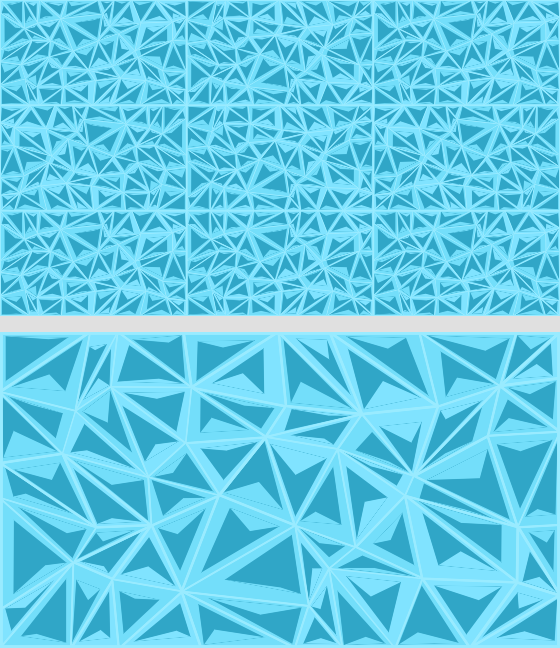
Top, the full canvas; bottom, a detail of the centre.
Reproduce this pattern procedurally as a WebGL 1 fragment shader.

```glsl
precision highp float;

uniform vec2 u_resolution;

const vec2 TILES = vec2(3.0, 3.0);
const vec2 GRID = vec2(8.0, 5.0);      // facet quads per tile
const float JITTER = 0.84;             // corner wander, in quads
const float LINE_MIN = 0.0022;         // half widths, in tile heights
const float LINE_MAX = 0.0052;
const float BORDER = 0.009;
const float INSET_MIN = 0.11;          // pull of shard corners to the focus
const float INSET_MAX = 0.48;
const float NOTCH_MAX = 0.42;
const vec3 SHARD = vec3(0.19, 0.65, 0.78);
const vec3 ICE = vec3(0.45, 0.87, 0.98);
const vec3 BRIGHT_ICE = vec3(0.50, 0.89, 1.00);
const vec3 SEAM = vec3(0.60, 0.92, 1.00);

float hash(vec2 p) {
  return fract(sin(dot(p, vec2(127.1, 311.7))) * 43758.5453);
}

vec3 hash3(vec2 p) {
  return vec3(hash(p), hash(p + 17.3), hash(p + 41.9));
}

// Jittered grid corner; corners on the tile border stay on it
vec2 corner(vec2 id, vec2 size) {
  vec2 inside = step(0.5, id) * step(id, GRID - 0.5);
  vec2 wander = vec2(hash(id + 3.1), hash(id + 29.7)) - 0.5;
  return (id + wander * JITTER * inside) / GRID * size;
}

float area(vec2 a, vec2 b, vec2 c) {
  vec2 u = b - a;
  vec2 v = c - a;
  return u.x * v.y - u.y * v.x;
}

float edgeDistance(vec2 p, vec2 a, vec2 b) {
  return dot(p - a, normalize(vec2(b.y - a.y, a.x - b.x)));
}

// Counterclockwise triangle, negative inside
float triangle(vec2 p, vec2 a, vec2 b, vec2 c) {
  return max(edgeDistance(p, a, b), max(edgeDistance(p, b, c), edgeDistance(p, c, a)));
}

// Shrunken triangle with a notch cut from one side
float shardDistance(vec2 p, vec2 a, vec2 b, vec2 c, vec2 seed) {
  vec3 weight = 0.35 + hash3(seed + 5.7);
  vec2 focus = (a * weight.x + b * weight.y + c * weight.z) / dot(weight, vec3(1.0));
  vec3 inset = mix(vec3(INSET_MIN), vec3(INSET_MAX), hash3(seed + 71.3));
  a = mix(a, focus, inset.x);
  b = mix(b, focus, inset.y);
  c = mix(c, focus, inset.z);
  float along = mix(0.25, 0.75, hash(seed + 8.9));
  float depth = mix(0.04, NOTCH_MAX, hash(seed + 13.1));
  vec2 tip = mix(mix(a, b, along), c, depth);
  return max(triangle(p, a, b, c), -triangle(p, a, b, tip));
}

void main() {
  vec2 size = vec2(u_resolution.x / u_resolution.y * TILES.y / TILES.x, 1.0);
  float pixel = TILES.y / u_resolution.y;
  vec2 uv = gl_FragCoord.xy / u_resolution * TILES;
  vec2 tile = floor(uv);
  vec2 local = fract(uv);

  // Mirror some tiles: upright in the middle column, sideways beside the centre
  float middleColumn = 1.0 - step(0.5, abs(tile.x - 1.0));
  float middleRow = 1.0 - step(0.5, abs(tile.y - 1.0));
  vec2 flip = vec2(middleRow * (1.0 - middleColumn), middleColumn * step(0.5, tile.y));
  local = mix(local, 1.0 - local, flip);
  vec2 p = local * size;
  vec2 home = floor(local * GRID);

  // Find the facet that holds this point
  float facet = 1e3;
  vec2 fa = vec2(0.0);
  vec2 fb = vec2(1.0, 0.0);
  vec2 fc = vec2(0.0, 1.0);
  vec2 seed = vec2(0.0);
  for (int j = -1; j <= 1; j++) {
    for (int i = -1; i <= 1; i++) {
      vec2 id = home + vec2(float(i), float(j));
      vec2 a = corner(id, size);
      vec2 b = corner(id + vec2(1.0, 0.0), size);
      vec2 c = corner(id + vec2(1.0, 1.0), size);
      vec2 d = corner(id + vec2(0.0, 1.0), size);
      float splitAC = min(area(a, b, c), area(a, c, d));
      float splitBD = min(area(a, b, d), area(b, c, d));
      bool useAC = splitAC > splitBD;
      vec2 lowEnd = useAC ? c : d;
      vec2 highStart = useAC ? a : b;
      float low = triangle(p, a, b, lowEnd);
      float high = triangle(p, highStart, c, d);
      if (low < facet) {
        facet = low; fa = a; fb = b; fc = lowEnd; seed = id;
      }
      if (high < facet) {
        facet = high; fa = c; fb = d; fc = highStart; seed = id + 53.0;
      }
    }
  }

  // Ice, shard, seams and tile border
  vec3 color = mix(ICE, BRIGHT_ICE, step(0.62, hash(seed + 2.3)));
  float shard = shardDistance(p, fa, fb, fc, seed);
  color = mix(color, SHARD, smoothstep(0.6, -0.6, shard / pixel));
  float halfLine = mix(LINE_MIN, LINE_MAX, hash(seed + 37.0));
  color = mix(color, SEAM, 1.0 - smoothstep(-0.5, 0.5, (-facet - halfLine) / pixel));
  vec2 toSide = min(p, size - p);
  float border = min(toSide.x, toSide.y) - BORDER;
  color = mix(color, SEAM, 1.0 - smoothstep(-0.5, 0.5, border / pixel));
  gl_FragColor = vec4(color, 1.0);
}
```
